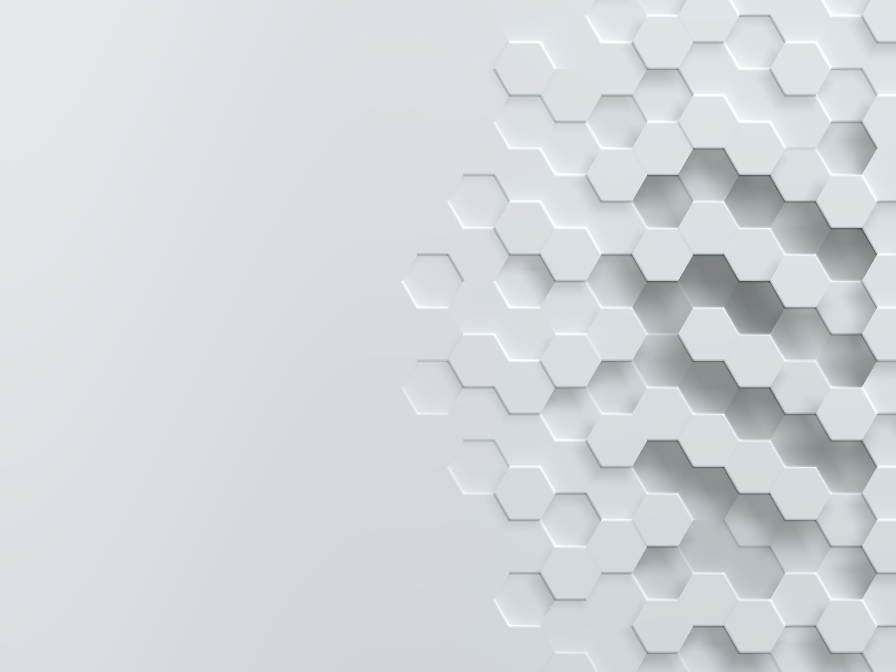
Reproduce this background procedurally as a WebGL 2 fragment shader.

```glsl
#version 300 es
precision highp float;
// Pale wall whose right side breaks up into raised and sunken hexagonal tiles.
// Crossing waves plus a hash give each tile a height; height differences
// between tiles then drive soft shadows, bright rims and dark wells.
uniform vec2 u_resolution;
out vec4 fragColor;

const float APOTHEM = 0.0395;                  // canvas height is 1
const vec2 STEP = vec2(0.0684, APOTHEM);       // column step, half row step
const vec2 ORIGIN = vec2(0.644, 0.5026);       // centre of the leftmost column
const vec2 LIGHT = vec2(0.5, 0.866);           // light from the upper right
const vec2 SHADOW_SHIFT = vec2(-0.026, -0.040);
const float PI = 3.14159;

float hash(vec2 p) {
    vec3 q = fract(vec3(p.xyx) * 0.1031);
    q += dot(q, q.yzx + 33.33);
    return fract((q.x + q.y) * q.z);
}

// Signed distance to a flat-topped hexagon
float hexDistance(vec2 p, float apothem) {
    vec2 q = abs(p);
    return max(q.y, dot(q, vec2(0.866, 0.5))) - apothem;
}

// Cell ids are (column, half row), both even or both odd
vec2 nearestCell(vec2 grid) {
    vec2 evenCell = 2.0 * round(grid * 0.5);
    vec2 oddCell = 2.0 * round((grid - 1.0) * 0.5) + 1.0;
    vec2 toEven = (grid - evenCell) * STEP;
    vec2 toOdd = (grid - oddCell) * STEP;
    return dot(toEven, toEven) < dot(toOdd, toOdd) ? evenCell : oddCell;
}

// The wedge of tiles thins out by column, with periodic gaps
bool isTile(int column, int level) {
    int row = abs(level);
    bool upper = level >= 0;
    if (column < 0 || float(row) > 3.5 + 3.4 * float(column)) return false;
    if (column == 0) return row > 0;
    if (column == 1) return upper ? row > 4 : row % 4 == 1;
    if (column == 2) return upper ? row % 6 != 0 : row % 4 == 2;
    if (column == 3) return upper ? row % 4 == 3 && row < 10 : row % 6 != 5;
    if (column == 4) return upper ? row % 6 < 4 : row % 6 != 0 && row < 9;
    return true;
}

// Height of a tile: 0 is flush with the wall
float tileHeight(vec2 id) {
    int column = int(id.x), level = int(id.y);
    if (!isTile(column, level)) return 0.0;

    // Diagonal wave, bent into a chevron on the lower left
    bool bent = column < 5 && id.y < 0.5 * id.x + 0.6;
    float wave = bent ? cos(0.5 * PI * (id.x - id.y)) : -cos(0.5 * PI * (id.x + id.y));
    bool flipTop = (column < 4 && level > 6) || (column == 5 && level > 0);
    bool flipBottom = level < -7 && (column < 3 || column == 6 || column == 7);
    if (flipTop || flipBottom) wave = -wave;
    if (column < 2) wave = column == 1 && abs(level) < 3 ? 1.0 : -1.0;

    // Calmer top right, and a longer wave across the last columns
    if (column > 5 && level > 7) {
        wave = max(wave, 0.0) * (column % 2 == 1 ? -0.6 : 1.0);
    } else if (column > 7) {
        wave = min(0.8 * wave + 0.9 * cos(0.25 * PI * (3.0 * id.x + 2.0 - id.y)), 1.2);
    }
    float amplitude = mix(0.2, 1.0, smoothstep(0.0, 8.0, id.x)) * exp(-id.y * id.y / 200.0);
    float height = amplitude * wave * (0.45 + 0.3 * hash(id + 40.0));
    return column > 9 ? abs(height) : height;
}

// Light left after soft shadows from taller tiles nearby
float shadowLight(vec2 p, vec2 id, float height) {
    float light = 1.0;
    for (int x = -2; x <= 2; x++) {
        for (int y = -4; y <= 4; y++) {
            if (((x + y) & 1) != 0) continue;
            vec2 other = id + vec2(x, y);
            float rise = tileHeight(other) - height;
            if (rise < 0.02) continue;
            float soft = 0.007 + 0.028 * rise;
            float d = hexDistance(p - other * STEP - rise * SHADOW_SHIFT, APOTHEM);
            float cover = 1.0 - smoothstep(-soft, soft, d);
            light *= 1.0 - 0.25 * cover * min(rise * 1.5, 1.0);
        }
    }
    return light;
}

// Thin lit or shaded rims, and light bounced off facing walls
float edgeLight(vec2 local, vec2 id, float height) {
    float light = 0.0;
    for (int side = 0; side < 6; side++) {
        float angle = radians(30.0 + 60.0 * float(side));
        vec2 normal = vec2(cos(angle), sin(angle));
        vec2 other = id + round(normal * vec2(1.1547, 2.0));
        float rise = tileHeight(other) - height;
        float inset = APOTHEM - dot(local, normal);
        float strength = clamp(abs(rise) * 7.0, 0.0, 1.0);
        float facing = -sign(rise) * dot(normal, LIGHT);
        float rim = 1.0 - smoothstep(0.0006, 0.0032, inset);
        light += facing * strength * rim * (facing > 0.0 ? 0.10 : 0.17);
        if (rise > 0.0) light += 0.07 * strength * max(facing, 0.0) * exp(-inset / 0.012);
    }
    return light;
}

// Broad wall gradient: bright upper left, cooler right
vec3 wallColor(vec2 uv) {
    vec3 left = mix(vec3(0.855, 0.87, 0.885), vec3(0.90, 0.915, 0.925), uv.y);
    vec3 middle = mix(vec3(0.82, 0.835, 0.855), vec3(0.865, 0.875, 0.89), uv.y);
    vec3 right = mix(vec3(0.81, 0.84, 0.85), vec3(0.865, 0.89, 0.90), uv.y);
    vec3 color = mix(left, middle, smoothstep(0.0, 0.42, uv.x));
    return mix(color, right, smoothstep(0.45, 0.75, uv.x));
}

vec3 render(vec2 pixel) {
    vec2 p = pixel / u_resolution.y - ORIGIN;
    vec2 id = nearestCell(p / STEP);
    float height = tileHeight(id);
    float tone = 1.0 - 0.24 * smoothstep(0.2, 0.7, -height);
    vec3 color = wallColor(pixel / u_resolution) * tone * shadowLight(p, id, height);
    return color + edgeLight(p - id * STEP, id, height) + 0.02 * height;
}

void main() {
    vec3 color = vec3(0.0);                    // four samples smooth the edges
    for (int s = 0; s < 4; s++) {
        color += render(gl_FragCoord.xy + vec2(s & 1, s >> 1) * 0.5 - 0.25);
    }
    fragColor = vec4(color * 0.25, 1.0);
}
```
